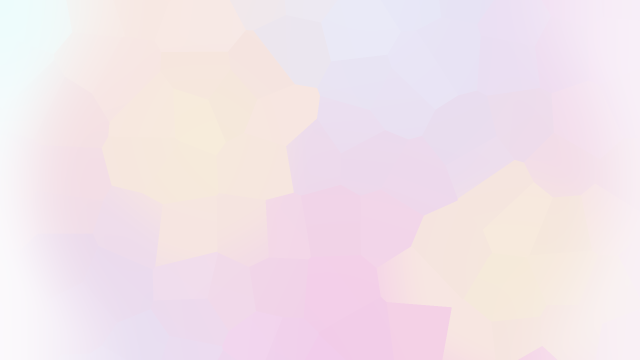
Write a Shadertoy shader that draws this background.

```glsl
// Pale pastel mosaic: soft colour glows and two cream patches, sampled
// through jittered Voronoi cells so the gradients break into facets,
// then faded to white around the rounded left and right sides.

const vec2  CANVAS     = vec2(16.0 / 9.0, 1.0);
const float CELL_SIZE  = 0.15;   // facet size, in canvas heights
const float JITTER     = 0.85;   // irregularity of the facets
const float SNAP       = 0.72;   // 0 = smooth gradient, 1 = flat facets
const float TINT_NOISE = 0.010;  // brightness variation between facets
const float CORNER     = 0.5;    // radius of the white frame
const float FADE_DEPTH = 0.25;   // reach of the white frame
const int   SAMPLES    = 3;      // antialiasing grid per side

const vec3 WHITE      = vec3(0.985, 0.980, 0.988);
const vec3 ICE        = vec3(0.93, 0.99, 0.99);
const vec3 PEACH      = vec3(0.97, 0.91, 0.89);
const vec3 ROSE       = vec3(0.957, 0.87, 0.90);
const vec3 PINK       = vec3(0.96, 0.825, 0.90);
const vec3 MAGENTA    = vec3(0.945, 0.79, 0.915);
const vec3 ORCHID     = vec3(0.945, 0.85, 0.94);
const vec3 MAUVE      = vec3(0.92, 0.855, 0.93);
const vec3 LILAC      = vec3(0.905, 0.88, 0.95);
const vec3 HAZE       = vec3(0.925, 0.905, 0.94);
const vec3 SKY        = vec3(0.91, 0.925, 0.98);
const vec3 CREAM      = vec3(0.965, 0.922, 0.855);
const vec3 CREAM_RIM  = vec3(0.965, 0.898, 0.88);

// Each glow: centre x, centre y, radius.
const int GLOW_COUNT = 16;
const vec3 GLOWS[GLOW_COUNT] = vec3[](
    vec3(0.00, 1.00, 0.16), vec3(0.40, 0.87, 0.30), vec3(0.83, 0.88, 0.16),
    vec3(1.06, 0.88, 0.20), vec3(1.32, 0.81, 0.22), vec3(1.64, 0.82, 0.22),
    vec3(1.08, 0.56, 0.24), vec3(1.58, 0.54, 0.20), vec3(1.02, 0.35, 0.18),
    vec3(0.90, 0.10, 0.20), vec3(1.16, 0.16, 0.18), vec3(0.66, 0.27, 0.16),
    vec3(0.64, 0.06, 0.18), vec3(0.30, 0.24, 0.20), vec3(0.42, 0.02, 0.16),
    vec3(0.24, 0.56, 0.20));
const vec3 TINTS[GLOW_COUNT] = vec3[](
    ICE, PEACH, HAZE, SKY, LILAC, ORCHID, MAUVE, ROSE,
    PINK, MAGENTA, PINK, ROSE, ORCHID, MAUVE, LILAC, ROSE);

// Each patch: centre x, centre y, half width, half height.
const vec4 LEFT_PATCH  = vec4(0.57, 0.605, 0.28, 0.30);
const vec4 RIGHT_PATCH = vec4(1.435, 0.27, 0.29, 0.28);

vec2 hash22(vec2 p) {
    vec3 a = fract(p.xyx * vec3(0.1031, 0.1030, 0.0973));
    a += dot(a, a.yzx + 33.33);
    return fract((a.xx + a.yz) * a.zy);
}

// Nearest jittered cell centre.
vec2 nearestSite(vec2 p) {
    vec2 g = p / CELL_SIZE, base = floor(g), best = g;
    float bestDist = 1e3;
    for (int y = -1; y <= 1; y++)
    for (int x = -1; x <= 1; x++) {
        vec2 id = base + vec2(x, y);
        vec2 site = id + 0.5 + JITTER * (hash22(id + 7.0) - 0.5);
        float d = dot(site - g, site - g);
        if (d < bestDist) { bestDist = d; best = site; }
    }
    return best * CELL_SIZE;
}

// Normalised blend of all the glows.
vec3 glowField(vec2 p) {
    vec3 sum = vec3(0.0);
    float total = 0.0;
    for (int i = 0; i < GLOW_COUNT; i++) {
        vec2 d = (p - GLOWS[i].xy) / GLOWS[i].z;
        float w = exp(-dot(d, d)) + 1e-5;
        sum += w * TINTS[i];
        total += w;
    }
    return sum / total;
}

// Cream ellipse with a warmer core.
vec3 addPatch(vec3 col, vec2 p, vec4 patchBox) {
    float r = length((p - patchBox.xy) / patchBox.zw);
    vec3 tint = mix(CREAM, CREAM_RIM, smoothstep(0.15, 0.9, r));
    return mix(col, tint, 1.0 - smoothstep(0.88, 1.08, r));
}

// White frame, strongest on the left side.
float frameFade(vec2 p) {
    vec2 c = p - 0.5 * CANVAS;
    vec2 q = max(abs(c) - 0.5 * CANVAS + CORNER, 0.0);
    float fade = 1.0 - smoothstep(-0.05, FADE_DEPTH, CORNER - length(q));
    float side = smoothstep(0.45, 0.5 * CANVAS.x, abs(c.x));
    return fade * side * (c.x < 0.0 ? 0.97 : 0.65);
}

vec3 scene(vec2 p) {
    vec2 site = nearestSite(p);
    vec2 q = mix(p, site, SNAP);
    vec3 col = glowField(q);
    col = addPatch(col, q, LEFT_PATCH);
    col = addPatch(col, q, RIGHT_PATCH);
    col += TINT_NOISE * (hash22(floor(site * 91.0)).x - 0.5);
    vec3 frame = mix(WHITE, ICE, exp(-8.0 * dot(p - vec2(0.0, 1.0), p - vec2(0.0, 1.0))));
    return mix(col, frame, frameFade(p));
}

void mainImage(out vec4 fragColor, in vec2 fragCoord) {
    vec3 col = vec3(0.0);
    for (int j = 0; j < SAMPLES; j++)
    for (int i = 0; i < SAMPLES; i++) {
        vec2 offset = (vec2(i, j) + 0.5) / float(SAMPLES) - 0.5;
        col += scene((fragCoord + offset) / iResolution.xy * CANVAS);
    }
    fragColor = vec4(col / float(SAMPLES * SAMPLES), 1.0);
}
```
